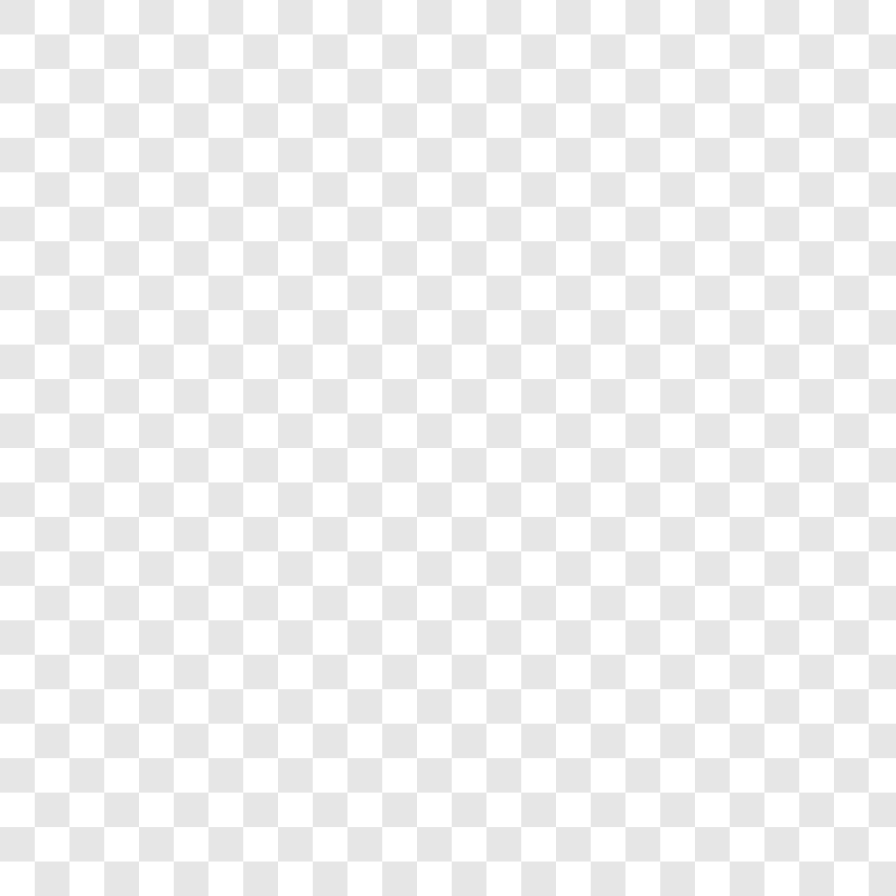
This pattern is drawn by a Shadertoy shader. Its source:

```glsl
// Plain two-tone checkerboard, pale grey on white, starting at the top left.
// Each axis is a smoothed square wave; the product of both signs picks the
// tone. Cells are slightly wider than tall, so the last column is cut off.

const vec2 CELL_COUNT = vec2(25.785, 26.0); // cells across and down
const vec3 GREY = vec3(0.902);
const vec3 WHITE = vec3(1.0);
const float EDGE_PIXELS = 1.0;              // width of the smoothed edge

// +1 in even cells, -1 in odd cells, with a linear ramp at each border
vec2 squareWave(vec2 cell, vec2 edgeWidth) {
    vec2 borderDistance = 0.5 - abs(mod(cell + 0.5, 2.0) - 1.0);
    return clamp(borderDistance / (0.5 * edgeWidth), -1.0, 1.0);
}

void mainImage(out vec4 fragColor, in vec2 fragCoord) {
    // Cell coordinates, measured from the top left corner
    vec2 uv = fragCoord / iResolution.xy;
    vec2 cell = vec2(uv.x, 1.0 - uv.y) * CELL_COUNT;
    vec2 edgeWidth = EDGE_PIXELS * CELL_COUNT / iResolution.xy;

    // Matching signs give grey, opposite signs give white
    vec2 wave = squareWave(cell, edgeWidth);
    float greyCoverage = 0.5 + 0.5 * wave.x * wave.y;

    fragColor = vec4(mix(WHITE, GREY, greyCoverage), 1.0);
}
```
